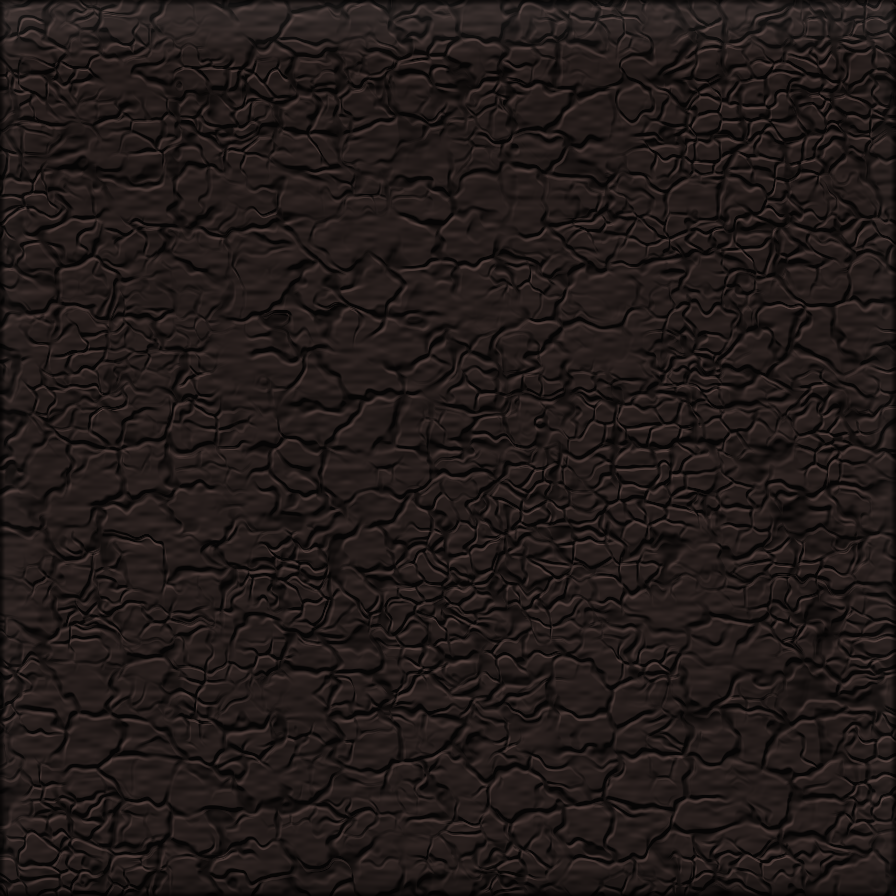
Give the GLSL for this texture, as a Shadertoy shader.

```glsl
// Dark brown cracked leather: warped cellular borders and curling creases
// form a height field, which is embossed by a light from above.
// A soft bevel with a pale upper band and a dark rim frames the sheet.

const vec3 LEATHER_TINT = vec3(1.0, 0.775, 0.73);
const vec3 SHEEN_COLOR = vec3(0.052, 0.050, 0.050);
const float BASE_TONE = 0.145;
const float RELIEF_GAIN = 0.20;
const float CRACK_SHADE = 0.065;
const vec2 PLATE_SCALE = vec2(16.0, 20.0);
const vec2 CHIP_SCALE = vec2(36.0, 46.0);
const vec2 CREASE_SCALE = vec2(24.0, 36.0);
const vec2 GRAIN_SCALE = vec2(75.0, 170.0);
const vec2 LIGHT_DIR = vec2(-0.30, 0.954);
const float EMBOSS_STEP = 0.0016;
const float CELL_JITTER = 0.72;

vec2 hash2(vec2 p) {
    vec3 q = fract(vec3(p.xyx) * vec3(0.1031, 0.1030, 0.0973));
    q += dot(q, q.yzx + 33.33);
    return fract((q.xx + q.yz) * q.zy);
}

// Two independent channels of smooth value noise
vec2 noise2(vec2 p) {
    vec2 cell = floor(p);
    vec2 f = fract(p);
    f = f * f * (3.0 - 2.0 * f);
    vec2 low = mix(hash2(cell), hash2(cell + vec2(1.0, 0.0)), f.x);
    vec2 high = mix(hash2(cell + vec2(0.0, 1.0)), hash2(cell + 1.0), f.x);
    return mix(low, high, f.y);
}

// Gap between the two nearest cell points: zero on a cell border
float cellBorder(vec2 p) {
    vec2 cell = floor(p);
    float nearest = 8.0;
    float second = 8.0;
    for (int y = -1; y <= 1; y++) {
        for (int x = -1; x <= 1; x++) {
            vec2 id = cell + vec2(x, y);
            vec2 site = id + 0.5 + CELL_JITTER * (hash2(id) - 0.5);
            float d = length(site - p);
            second = min(second, max(nearest, d));
            nearest = min(nearest, d);
        }
    }
    return second - nearest;
}

// Depth of all cracks, 0 on the plates and 1 at the bottom
float crackDepth(vec2 p) {
    vec2 ragged = (noise2(p * 34.0) - 0.5) * 0.020
                + (noise2(p * 85.0 + 7.0) - 0.5) * 0.011;
    vec2 q = p + ragged;
    vec2 wear = noise2(p * 23.0 + 40.0);
    vec2 cluster = noise2(p * 9.0 + 90.0);

    float plates = 1.0 - smoothstep(0.02, 0.19, cellBorder(q * PLATE_SCALE));
    plates *= smoothstep(0.15, 0.55, wear.x);

    float chips = 1.0 - smoothstep(0.02, 0.25, cellBorder(q * CHIP_SCALE + 13.0));
    chips *= smoothstep(0.40, 0.72, 0.5 * (wear.y + cluster.x));

    float contour = abs(noise2(q * CREASE_SCALE + 61.0).x - 0.5);
    float creases = 1.0 - smoothstep(0.01, 0.10, contour);
    creases *= smoothstep(0.42, 0.75, 0.5 * (cluster.y + 1.0 - wear.y));

    return max(plates, max(chips, creases));
}

// Fine horizontal grain with soft lumps
float grainHeight(vec2 p) {
    return 0.40 * noise2(p * GRAIN_SCALE).x + 0.45 * noise2(p * vec2(48.0, 78.0) + 25.0).y;
}

float height(vec2 p) {
    return grainHeight(p) - crackDepth(p);
}

void mainImage(out vec4 fragColor, in vec2 fragCoord) {
    vec2 uv = fragCoord / iResolution.xy;

    // Emboss: slopes that face the light become bright
    vec2 offset = LIGHT_DIR * EMBOSS_STEP;
    float relief = height(uv - offset) - height(uv + offset);
    float depth = crackDepth(uv + offset * 0.5);
    float mottling = noise2(uv * 6.0 + 17.0).x - 0.5;
    float tone = BASE_TONE + RELIEF_GAIN * relief - CRACK_SHADE * depth + 0.014 * mottling;
    vec3 color = LEATHER_TINT * clamp(tone, 0.025, 0.33);

    // Bevel: pale top and sides, shaded bottom, dark rim
    float topBand = smoothstep(0.925, 0.985, uv.y);
    float sideDistance = min(uv.x, 1.0 - uv.x);
    float sideBand = 1.0 - smoothstep(0.01, 0.05, sideDistance);
    color += SHEEN_COLOR * (topBand + 0.25 * sideBand);
    color *= mix(0.72, 1.0, smoothstep(0.0, 0.035, uv.y));
    float rim = min(sideDistance, min(uv.y, 1.0 - uv.y));
    color *= mix(0.35, 1.0, smoothstep(0.0, 0.007, rim));

    fragColor = vec4(max(color, 0.0), 1.0);
}
```
